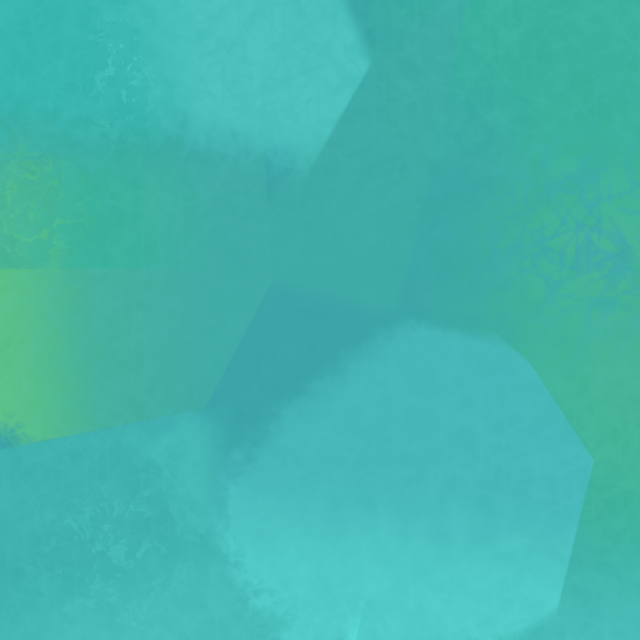
Give the GLSL for this background, as a WebGL 2 fragment shader.

```glsl
#version 300 es
precision highp float;
uniform vec2 u_resolution;
out vec4 fragColor;
const vec3 DEEP = vec3(0.235, 0.645, 0.66);
const vec3 TEAL = vec3(0.25, 0.675, 0.65);
const vec3 SEA = vec3(0.22, 0.71, 0.68);
const vec3 JADE = vec3(0.225, 0.695, 0.62);
const vec3 LEAF = vec3(0.28, 0.708, 0.59);
const vec3 LIME = vec3(0.345, 0.75, 0.54);
const vec3 AQUA = vec3(0.28, 0.735, 0.72);
const vec3 FOAM = vec3(0.32, 0.795, 0.78);
const vec3 GLINT = vec3(0.365, 0.87, 0.85);
// Corners of the lower facet: x, y, softness of the next edge
const int RIM_COUNT = 10;
const vec3 RIM[RIM_COUNT] = vec3[](
  vec3(0.87, 0.045, 0.002), vec3(0.928, 0.28, 0.002), vec3(0.83, 0.43, 0.004),
  vec3(0.78, 0.475, 0.015), vec3(0.62, 0.50, 0.02), vec3(0.50, 0.41, 0.055),
  vec3(0.36, 0.29, 0.03), vec3(0.345, 0.15, 0.035), vec3(0.47, -0.02, 0.03),
  vec3(0.76, -0.02, 0.012));

float hash(vec2 cell) {
  uvec2 q = uvec2(ivec2(cell) + 4096) * uvec2(1597u, 3812u);
  uint n = (q.x ^ (q.y >> 1)) * 747796u + 289133u;
  n = ((n >> 15) ^ n) * 277803u;
  n = ((n >> 13) ^ n) * 668265u;
  return float((n ^ (n >> 16)) & 65535u) / 65535.0;
}
float noise(vec2 p) {
  vec2 i = floor(p), f = fract(p);
  f = f * f * (3.0 - 2.0 * f);
  return mix(mix(hash(i), hash(i + vec2(1, 0)), f.x),
             mix(hash(i + vec2(0, 1)), hash(i + vec2(1, 1)), f.x), f.y);
}
// Layered noise centred on zero
float fbm(vec2 p) {
  float sum = -0.48, gain = 0.5;
  for (int i = 0; i < 5; i++, gain *= 0.55) {
    sum += gain * noise(p);
    p = mat2(1.6, 1.2, -1.2, 1.6) * p + 17.3;
  }
  return sum;
}
// Thin bristle marks in several directions
float bristles(vec2 p, float density) {
  float marks = 0.0;
  for (int i = 0; i < 5; i++) {
    float angle = 0.35 + 0.62 * float(i), c = cos(angle), s = sin(angle);
    vec2 along = mat2(c, -s, s, c) * p * density * vec2(0.18, 1.0);
    marks += smoothstep(0.62, 0.85, noise(along + 31.0 * float(i)));
  }
  return min(marks * 0.6, 1.0);
}
// Soft half plane to the left of the line from a to b
float side(vec2 p, vec2 a, vec2 b, float soft) {
  vec2 e = normalize(b - a), d = p - a;
  return smoothstep(-soft, soft, e.x * d.y - e.y * d.x);
}
float glow(vec2 p, vec2 centre, vec2 radius) {
  vec2 d = (p - centre) / radius;
  return exp(-dot(d, d));
}

void main() {
  vec2 p = gl_FragCoord.xy / u_resolution;
  float grain = fbm(p * 38.0), marks = bristles(p, 115.0);
  vec2 wob = p + 0.05 * vec2(grain, fbm(p * 42.0 + 70.0)) + 0.012 * (marks - 0.3);
  // Underlying washes
  vec3 col = mix(DEEP, JADE, smoothstep(0.52, 0.86, wob.x + 0.3 * (p.y - 0.75)));
  col = mix(col, DEEP, 0.75 * glow(wob, vec2(0.75, 0.68), vec2(0.09, 0.16)));
  col = mix(col, LEAF, 0.9 * glow(wob, vec2(1.0, 0.42), vec2(0.2, 0.24)));
  col = mix(col, AQUA, smoothstep(0.24, -0.02, wob.y));
  col = mix(col, SEA, smoothstep(0.42, 0.2, wob.x) * smoothstep(0.7, 0.86, wob.y));
  // Central facet
  float centre = side(p, vec2(0.42, 0.56), vec2(0.62, 0.51), 0.015)
    * side(p, vec2(0.62, 0.51), vec2(0.67, 0.73), 0.012)
    * side(p, vec2(0.57, 0.88), vec2(0.42, 0.70), 0.03);
  col = mix(col, TEAL, 0.8 * centre);
  // Left panels, meeting at a crisp seam
  vec2 corner = vec2(0.32, 0.362), knee = vec2(0.425, 0.56);
  float above = side(p, vec2(0.09, 0.315), corner, 0.002);
  float panel = above * side(p, corner, knee, 0.002) * side(p, knee, vec2(0.415, 0.74), 0.002)
    * smoothstep(0.84, 0.7, wob.y) * smoothstep(0.3, 0.37, wob.y + wob.x * 0.5);
  vec3 panelCol = mix(LIME, vec3(0.27, 0.69, 0.62), smoothstep(0.0, 0.17, wob.x + 0.1 * (p.y - 0.5)));
  panelCol = mix(panelCol, vec3(0.255, 0.675, 0.655), smoothstep(0.12, 0.38, wob.x));
  float band = smoothstep(0.578, 0.582, p.y) * smoothstep(0.36, 0.14, wob.x);
  col = mix(col, mix(panelCol, mix(LEAF, JADE, smoothstep(0.02, 0.18, wob.x)), band), panel);
  // Lower left wash with a pale diagonal stroke
  float lower = (1.0 - above) * smoothstep(0.38, 0.3, wob.x - 0.15 * (0.3 - p.y));
  float pale = 1.0 - side(wob, vec2(0.35, 0.06), vec2(0.23, 0.34), 0.04);
  pale = max(0.75 * pale, smoothstep(0.18, 0.0, wob.y - 0.4 * p.x + 0.08));
  col = mix(col, mix(vec3(0.25, 0.695, 0.68), AQUA, pale), lower * smoothstep(0.4, 0.31, wob.y));
  // Upper pale facet, brushed out to the left
  float upper = side(p, vec2(0.49, 0.745), vec2(0.58, 0.90), 0.004)
    * side(p, vec2(0.58, 0.90), vec2(0.53, 1.02), 0.015)
    * side(wob, vec2(0.24, 0.81), vec2(0.49, 0.75), 0.05)
    * smoothstep(0.16, 0.36, wob.x + 0.25 * (p.y - 0.85));
  col = mix(col, vec3(0.315, 0.775, 0.755) - 0.03 * marks, 0.9 * upper);
  // Lower facet with a bright wedge
  float facet = 1.0;
  for (int i = 0; i < RIM_COUNT; i++) {
    vec3 a = RIM[i], b = RIM[(i + 1) % RIM_COUNT];
    facet *= side(mix(p, wob, smoothstep(0.004, 0.03, a.z)), a.xy, b.xy, a.z);
  }
  vec3 facetCol = mix(vec3(0.28, 0.72, 0.73), FOAM, smoothstep(0.3, 0.1, wob.y + 0.12 * (p.x - 0.4)));
  float wedge = side(p, vec2(0.91, 0.295), vec2(0.80, 0.21), mix(0.05, 0.002, smoothstep(0.72, 0.84, p.x)));
  wedge *= side(p, vec2(0.55, 0.0), vec2(0.585, 0.15), -0.006 + 0.012) > 0.0 ? smoothstep(0.53, 0.57, wob.x) : 0.0;
  wedge *= mix(0.5, 1.0, smoothstep(0.24, 0.06, wob.y));
  col = mix(col, mix(facetCol, GLINT, 0.85 * wedge), 0.95 * facet);
  // Dry bristles and flecks
  col = mix(col, mix(LEAF, DEEP, marks), 0.85 * glow(p, vec2(0.93, 0.62), vec2(0.16, 0.14)));
  float fleck = smoothstep(0.6, 0.75, noise(wob * 95.0));
  col = mix(col, LIME, 0.65 * fleck * glow(p, vec2(0.05, 0.66), vec2(0.07, 0.1)));
  float spray = glow(p, vec2(0.19, 0.89), vec2(0.05, 0.09)) + 0.6 * glow(p, vec2(0.18, 0.14), vec2(0.13));
  col = mix(col, FOAM, 0.5 * fleck * spray);
  // Pigment variation, calmer in the middle
  float rough = 1.0 - 0.75 * glow(p, vec2(0.5, 0.5), vec2(0.32, 0.25));
  col += rough * (0.026 * grain + 0.012 * (marks - 0.3));
  fragColor = vec4(clamp(col, 0.0, 1.0), 1.0);
}
```
